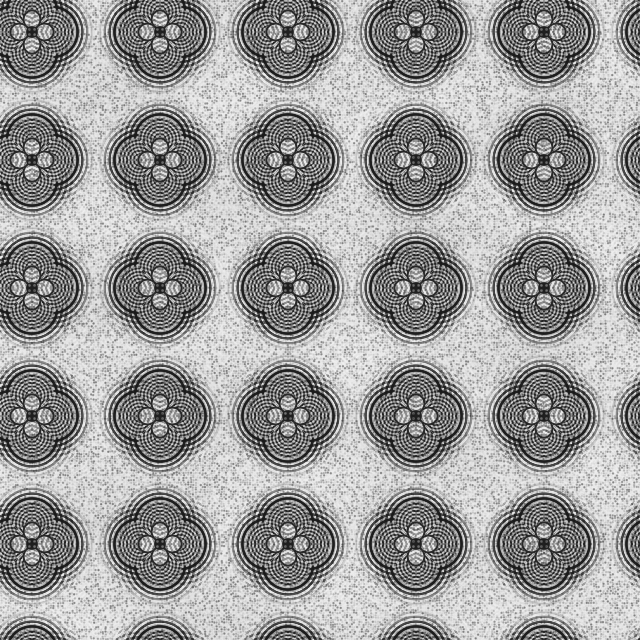
A Shadertoy shader for this pattern:

```glsl
#define REPEATS 5.0
#define CENTRE vec2(0.25, 0.75)
#define LOBE_OFFSET 0.16
#define CORE_RADIUS 0.18
#define COARSE_STEP 0.038
#define FINE_STEP 0.027
#define PETAL_SIZE vec2(0.072, 0.066)
#define GRAIN_CELLS 270.0
#define GRAIN_DEPTH 0.44
#define PAPER 0.93
#define INK 0.1

const float TAU = 6.2831853;

vec2 hash2(vec2 p) {
    vec3 q = fract(p.xyx * vec3(0.1031, 0.1030, 0.0973));
    q += dot(q, q.yzx + 33.33);
    return fract((q.xx + q.yz) * q.zy);
}

// Wrapped cellular specks: a soft dot of random strength in every cell
float specks(vec2 uv) {
    vec2 g = uv * GRAIN_CELLS, cell = floor(g);
    float ink = 0.0;
    for (int j = -1; j <= 1; j++)
    for (int i = -1; i <= 1; i++) {
        vec2 id = cell + vec2(i, j);
        vec2 h = hash2(mod(id, GRAIN_CELLS));
        vec2 dotPos = id + 0.25 + 0.5 * h;
        float strength = fract(h.x * 7.3 + h.y * 11.7);
        float spot = 1.0 - smoothstep(0.1, 0.8, length(g - dotPos));
        ink = max(ink, strength * strength * spot);
    }
    return ink;
}

// Periodic line that settles to its mean when finer than a pixel
float wave(float x, float period, float px) {
    float line = smoothstep(0.22, 0.8, 0.5 + 0.5 * cos(TAU * x / period));
    return mix(line, 0.5, smoothstep(0.4, 0.8, px / period));
}

float flower(vec2 p, float px) {
    // Coarse rings of four lobes cross into a grid and fade outward
    float clear = 1.0, nearest = 9.0, second = 9.0;
    for (int k = 0; k < 4; k++) {
        float a = TAU * 0.25 * float(k);
        float r = length(p - LOBE_OFFSET * vec2(cos(a), sin(a)));
        float fade = 1.0 - smoothstep(0.19, 0.35, r);
        float faint = 0.015 * wave(r, FINE_STEP, px);
        clear *= 1.0 - 0.93 * fade * wave(r - 0.196, COARSE_STEP, px) - faint;
        second = min(second, max(nearest, r));
        nearest = min(nearest, r);
    }

    // Dots where rings of neighbouring lobes meet, and a dark rim on the core
    float knots = wave(nearest - 0.196, COARSE_STEP, px) * wave(second - 0.196, COARSE_STEP, px);
    clear *= 1.0 - 0.6 * knots * (1.0 - smoothstep(0.28, 0.42, second));
    clear *= 1.0 - 0.55 * (1.0 - smoothstep(0.004, 0.024, abs(nearest - 0.196)));
    float outer = 1.0 - clear;

    // Fine scalloped contours crossed by those of the next lobe fill the core
    float fine = wave(nearest - 0.045, FINE_STEP, px);
    float cross = wave(second, FINE_STEP, px);
    float core = 0.14 + 0.5 * fine + 0.3 * cross;
    float ink = mix(core, outer, smoothstep(CORE_RADIUS - 0.025, CORE_RADIUS + 0.004, nearest));

    // Four small pale petals with dark outlines and faint chevrons
    vec2 q = abs(p);
    q = q.x > q.y ? q : q.yx;
    float petal = (length((q - vec2(0.097, 0.0)) / PETAL_SIZE) - 1.0) * PETAL_SIZE.y;
    float inside = 1.0 - smoothstep(-px, px, petal);
    float chevrons = 0.02 + 0.4 * wave(q.x - 0.45 * q.y, 0.036, px);
    ink = mix(ink, chevrons, inside);
    float outline = 1.0 - smoothstep(0.003, 0.006 + px, abs(petal));
    ink = max(ink, 0.92 * outline);

    // Dark heart with four pinholes
    float heart = 1.0 - smoothstep(0.046 - px, 0.046 + px, length(p));
    float pinhole = 1.0 - smoothstep(0.004, 0.008 + px, length(abs(p) - 0.02));
    return mix(ink, 0.97 - 0.4 * pinhole, heart);
}

void mainImage(out vec4 fragColor, in vec2 fragCoord) {
    vec2 uv = fragCoord / iResolution.xy;
    float px = REPEATS / min(iResolution.x, iResolution.y);
    vec2 p = fract(uv * REPEATS - CENTRE + 0.5) - 0.5;
    float ink = flower(p, px);

    // Speckled ground and slow drift of tone between repeats
    vec2 t = TAU * uv;
    float drift = sin(2.0 * t.x + sin(3.0 * t.y)) * sin(3.0 * t.y + 1.3 * sin(t.x));
    float ground = PAPER + 0.02 * drift - GRAIN_DEPTH * specks(uv);
    fragColor = vec4(vec3(mix(ground, INK, clamp(ink, 0.0, 1.0))), 1.0);
}
```
